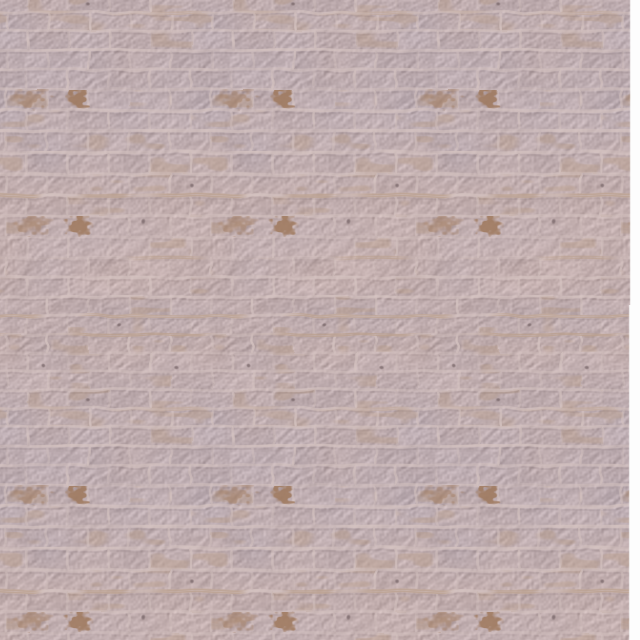
Reproduce this texture procedurally as a Shadertoy shader.

```glsl
// Weathered pale pink stone wall in running bond, repeated as panels, with a white strip at the right.

const vec2 PANEL = vec2(0.3206, 0.6185);   // size of one repeating panel
const vec2 COUNT = vec2(5.0, 20.0);        // bricks across and courses down a panel
const vec2 ORIGIN = vec2(0.0102, 0.8255);  // upper left corner of a panel
const float JOINT = 0.0011;                // half width of the mortar
const float SOFT = 0.0016;                 // softness of the mortar edge
const float WALL_END = 0.983;              // right end of the wall
const float TAU = 6.28318;

const vec3 PINK_STONE = vec3(0.762, 0.682, 0.680);
const vec3 BLUE_STONE = vec3(0.730, 0.668, 0.690);
const vec3 MORTAR = vec3(0.835, 0.765, 0.755);
const vec3 RUST = vec3(0.620, 0.470, 0.360);
const vec3 OCHRE = vec3(0.710, 0.600, 0.520);
const vec3 PIT = vec3(0.470, 0.400, 0.410);
const vec3 MARGIN = vec3(0.992);

float hash(vec2 p) {
    vec3 q = fract(vec3(p.xyx) * 0.1031);
    q += dot(q, q.yzx + 33.33);
    return fract((q.x + q.y) * q.z);
}

// Value noise that wraps after a whole number of cells
float noise(vec2 p, vec2 period) {
    vec2 i = floor(p), f = fract(p);
    f = f * f * (3.0 - 2.0 * f);
    vec2 a = mod(i, period), b = mod(i + 1.0, period);
    return mix(mix(hash(a), hash(vec2(b.x, a.y)), f.x),
               mix(hash(vec2(a.x, b.y)), hash(b), f.x), f.y);
}

// Noise in brick units that repeats with the panel
float panelNoise(vec2 w, vec2 cells) {
    return noise(w * cells, COUNT * cells);
}

// Rough hewn height, slanted along the chisel strokes
float hewnHeight(vec2 w) {
    vec2 slanted = vec2(w.x + 0.5 * w.y, w.y);
    return 0.6 * panelNoise(slanted, vec2(8.0, 3.0))
         + 0.4 * panelNoise(w, vec2(17.0, 8.0));
}

float lineMask(float dist, float halfWidth) {
    return 1.0 - smoothstep(halfWidth - 0.5 * SOFT, halfWidth + SOFT, dist);
}

vec3 wallColor(vec2 p, float pixel) {
    vec2 brick = PANEL / COUNT;

    // Brick coordinates, counted downwards, with courses of uneven height
    float t = (ORIGIN.y - p.y) / PANEL.y;
    vec2 w = vec2((p.x - ORIGIN.x) / brick.x,
                  t * COUNT.y - 0.126 - 0.25 * sin(TAU * (t - 0.15)));
    vec2 bent = w + vec2(0.06, 0.14) * (vec2(panelNoise(w, vec2(3.0)),
                                             panelNoise(w + 2.37, vec2(2.0))) - 0.5);

    // Running bond with slightly shifted courses
    float course = floor(bent.y);
    float row = mod(course, COUNT.y);
    float u = bent.x + 0.5 * (1.0 - mod(row, 2.0)) + 0.08 * (hash(vec2(row, 7.0)) - 0.5);
    vec2 id = vec2(mod(floor(u), COUNT.x), row);
    vec2 f = vec2(fract(u), bent.y - course);
    vec2 edge = min(f, 1.0 - f) * brick;

    // Stone: broad tint, tone of each brick, relief lit from the upper left
    float broad = panelNoise(w, vec2(1.0, 0.5));
    float warmth = 0.5 + 0.34 * cos(TAU * (t - 0.42)) + 0.7 * (broad - 0.5);
    vec3 color = mix(BLUE_STONE, PINK_STONE, clamp(warmth, 0.0, 1.0));
    float height = hewnHeight(w);
    float slope = height - hewnHeight(w - vec2(0.05, 0.09));
    color += 0.030 * (hash(id + 31.0) - 0.5) + 0.075 * (height - 0.5) + 0.085 * slope;

    // Ochre bloom on scattered bricks
    float bloom = smoothstep(0.58, 0.85, panelNoise(w + 5.3, vec2(2.0, 3.0)));
    color = mix(color, OCHRE, 0.40 * bloom * step(0.6, hash(id + 11.0)));

    // Rare dark pits
    vec2 pitCenter = 0.25 + 0.5 * vec2(hash(id + 3.0), hash(id + 5.0));
    float pitDist = length((f - pitCenter) * brick);
    float pit = 1.0 - smoothstep(0.0008, 0.0030 + pixel, pitDist);
    color = mix(color, PIT, 0.75 * pit * step(0.93, hash(id + 19.0)));

    // Mortar: strength differs by course and joint, with a shadow beneath
    float bed = mod(floor(bent.y + 0.5), COUNT.y);
    float wear = 0.45 + 0.75 * panelNoise(w + 9.1, vec2(2.0, 3.0));
    float bedPower = 0.25 + 0.55 * hash(vec2(bed, 2.0));
    float sidePower = 0.30 + 0.50 * hash(vec2(floor(mod(u + 0.5, COUNT.x)), row + 40.0));
    float bedMask = lineMask(edge.y, JOINT + 0.5 * pixel);
    float sideMask = lineMask(edge.x, JOINT + 0.3 * pixel);
    float shadow = lineMask(abs(f.y * brick.y - 0.0045), 0.001);
    color -= 0.045 * shadow * bedPower;
    color = mix(color, MORTAR, clamp(max(bedMask * bedPower, sideMask * sidePower) * wear, 0.0, 0.9));

    // Tan seepage along some bed joints
    float seep = step(0.55, hash(vec2(bed, 13.0))) * smoothstep(0.4, 0.75, panelNoise(w + 3.7, vec2(1.0)));
    color = mix(color, OCHRE, 0.65 * seep * lineMask(abs(edge.y - 0.0012), 0.0009));

    // Rust stains in two courses of every panel
    float stained = max(1.0 - abs(row - 5.0), 1.0 - abs(row - 19.0));
    float x = mod(w.x, COUNT.x);
    float ragged = 0.9 * (panelNoise(w, vec2(9.0, 6.0)) - 0.5);
    float strong = 1.0 - length((vec2(x, f.y) - vec2(1.76, 0.42)) / vec2(0.33, 0.58));
    float faint = 1.0 - length((vec2(x, f.y) - vec2(0.60, 0.40)) / vec2(0.52, 0.60));
    float stain = 0.85 * smoothstep(0.0, 0.5, strong + ragged)
                + 0.50 * smoothstep(0.1, 0.7, faint + ragged);
    return mix(color, RUST, clamp(max(stained, 0.0) * stain, 0.0, 0.85));
}

void mainImage(out vec4 fragColor, in vec2 fragCoord) {
    vec2 p = fragCoord / iResolution.xy;
    float pixel = 1.0 / iResolution.y;
    float margin = smoothstep(-pixel, pixel, p.x - WALL_END - 0.0015 * step(0.523, p.y));
    fragColor = vec4(mix(wallColor(p, pixel), MARGIN, margin), 1.0);
}
```
